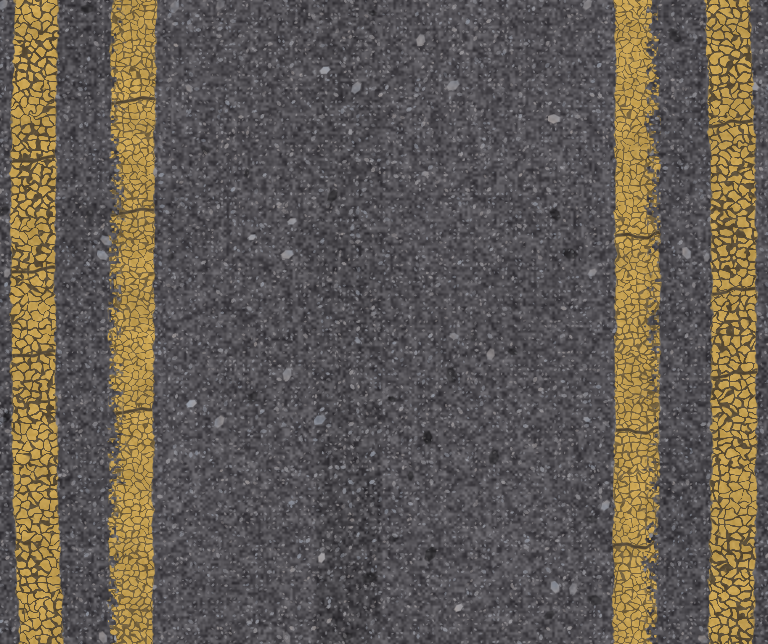
Give the GLSL for this texture, as a WebGL 1 fragment shader.

```glsl
precision highp float;
// Worn asphalt road with two pairs of cracked yellow lane stripes.
uniform vec2 u_resolution;

#define ASPHALT vec3(0.305, 0.297, 0.315)
#define PAINT vec3(0.765, 0.625, 0.320)
#define CRACK_TINT vec3(0.325, 0.280, 0.210)
#define STONE_TINT vec3(0.70, 0.70, 0.72)
#define GRAIN_SCALE 290.0
#define GRAIN_CONTRAST 0.30
#define STRIPE_HALF 0.0288
#define OUTER_CELLS 82.0
#define INNER_CELLS 105.0

float hash(vec2 p) {
  return fract(sin(dot(p, vec2(127.1, 311.7))) * 43758.5453);
}

vec2 hash2(vec2 p) {
  return vec2(hash(p), hash(p + 47.3));
}

float noise(vec2 p) {
  vec2 i = floor(p), f = fract(p);
  f = f * f * (3.0 - 2.0 * f);
  return mix(mix(hash(i), hash(i + vec2(1.0, 0.0)), f.x),
             mix(hash(i + vec2(0.0, 1.0)), hash(i + vec2(1.0)), f.x), f.y);
}

// Gap between the two nearest cell points: small along cell borders.
float cellGap(vec2 p) {
  vec2 i = floor(p), f = fract(p);
  float near = 9.0, second = 9.0;
  for (int y = -1; y <= 1; y++) {
    for (int x = -1; x <= 1; x++) {
      vec2 o = vec2(float(x), float(y));
      float d = length(o + 0.1 + 0.8 * hash2(i + o) - f);
      second = min(second, max(near, d));
      near = min(near, d);
    }
  }
  return second - near;
}

// Scattered angular chips, one at most in each grid square.
float stones(vec2 p, float scale, float density) {
  vec2 q = p * scale, i = floor(q);
  vec2 d = fract(q) - 0.3 - 0.4 * hash2(i);
  float turn = 6.2832 * hash(i + 9.1);
  d = mat2(cos(turn), -sin(turn), sin(turn), cos(turn)) * d;
  float radius = 0.13 + 0.17 * hash(i + 5.7);
  float soft = 0.5 * scale / u_resolution.x + 0.03;
  float shape = max(abs(d.x) + 0.4 * abs(d.y), 0.75 * abs(d.y));
  float chip = 1.0 - smoothstep(radius - soft, radius + soft, shape);
  return chip * step(hash(i + 2.3), density) * (0.4 + 0.6 * hash(i + 7.9));
}

// Curve through values at the bottom, middle and top.
float bend(vec3 c, float v) {
  float k = 2.0 * c.y - 0.5 * (c.x + c.z);
  return mix(mix(c.x, k, v), mix(k, c.z, v), v);
}

// x: paint coverage, y: crack strength. side marks the worn edge, 0 for none.
vec2 stripe(vec2 p, float v, vec3 centre, vec3 breaks, float side, float cells) {
  float px = 1.0 / u_resolution.x;
  float x = p.x - bend(centre, v);
  float fray = 0.004 * (noise(p * 75.0) - 0.5) + 0.003 * (noise(p * 240.0) - 0.5);
  float cover = 1.0 - smoothstep(-px, px, abs(x) - STRIPE_HALF + fray);

  // Abraded edge, patchy along the length
  float edge = smoothstep(-0.004, STRIPE_HALF, x * side);
  float patchy = noise(vec2(centre.x * 90.0, v * 7.0));
  float wear = edge * abs(side) * (0.25 + 0.75 * patchy);
  float grit = 0.6 * noise(p * 300.0) + 0.4 * noise(p * 110.0);
  cover *= smoothstep(-0.08, 0.12, grit - 0.75 * wear);

  // Cracked network
  vec2 warp = vec2(noise(p * 130.0), noise(p * 130.0 + 31.0)) - 0.5;
  float gap = cellGap(p * cells * vec2(0.95, 1.1) + warp * 0.7);
  float width = (0.03 + 0.17 * noise(p * 26.0 + 8.0)) * mix(1.0, 0.72, abs(side));
  width += 0.12 * wear;
  float soft = 0.06 + 0.6 * cells * px;
  float crack = (1.0 - smoothstep(width, width + soft, gap)) * mix(0.95, 0.72, abs(side));

  // Long breaks across the stripe
  float wave = 0.010 * (noise(vec2(x * 80.0, centre.x * 99.0)) - 0.5) - 0.09 * x;
  vec3 across = abs(vec3(v + wave) - breaks);
  float line = min(across.x, min(across.y, across.z));
  crack = max(crack, 1.0 - smoothstep(0.0012, 0.0012 + 2.0 * px, line));
  return vec2(cover, crack);
}

void main() {
  vec2 p = gl_FragCoord.xy / u_resolution.x;
  float v = gl_FragCoord.y / u_resolution.y;

  // Asphalt grain and broad tone
  float grain = 0.6 * noise(p * GRAIN_SCALE) + 0.4 * noise(p * GRAIN_SCALE * 0.53 + 17.0);
  float track = smoothstep(0.405, 0.420, p.x) * (1.0 - smoothstep(0.493, 0.499, p.x));
  float lane = smoothstep(0.19, 0.21, p.x) * (1.0 - smoothstep(0.79, 0.81, p.x));
  float tone = 0.95 + 0.05 * lane + 0.08 * (noise(p * 9.0) - 0.5);
  tone -= track * (0.03 + 0.13 * (1.0 - smoothstep(0.20, 0.48, v)));
  vec3 color = ASPHALT * tone + GRAIN_CONTRAST * (grain - 0.46);

  // Pale aggregate, coarser in the middle track
  float rim = 1.0 - smoothstep(0.0, 0.02, min(p.x, 1.0 - p.x));
  float chips = 0.65 * stones(p, 175.0, 0.38);
  chips = max(chips, 0.8 * stones(p + 3.7, 105.0, 0.13 + 0.15 * track + 0.2 * rim));
  chips = max(chips, stones(p + 8.2, 46.0, 0.025));
  vec3 mineral = STONE_TINT + 0.08 * (noise(p * 90.0) - 0.5) * vec3(1.0, 0.0, -1.0);
  color = mix(color, mineral, 0.8 * chips);
  color *= 1.0 - 0.45 * stones(p + 1.9, 38.0, 0.03);

  // Four stripes, outer and inner on each side
  vec2 a = stripe(p, v, vec3(0.054, 0.043, 0.048), vec3(0.752, 0.580, 0.450), 0.0, OUTER_CELLS);
  vec2 b = stripe(p, v, vec3(0.171, 0.171, 0.1745), vec3(0.845, 0.672, 0.362), -1.0, INNER_CELLS);
  vec2 c = stripe(p, v, vec3(0.826, 0.830, 0.829), vec3(0.633, 0.330, 0.152), 1.0, INNER_CELLS);
  vec2 d = stripe(p, v, vec3(0.951, 0.956, 0.947), vec3(0.810, 0.550, 0.420), 0.0, OUTER_CELLS);
  float cover = max(max(a.x, b.x), max(c.x, d.x));
  float crack = max(max(a.x * a.y, b.x * b.y), max(c.x * c.y, d.x * d.y));

  vec3 paint = PAINT * (0.94 + 0.12 * noise(p * 40.0)) + 0.10 * (grain - 0.5);
  paint = mix(paint, CRACK_TINT + 0.12 * (grain - 0.5), crack);
  gl_FragColor = vec4(clamp(mix(color, paint, cover), 0.0, 1.0), 1.0);
}
```
